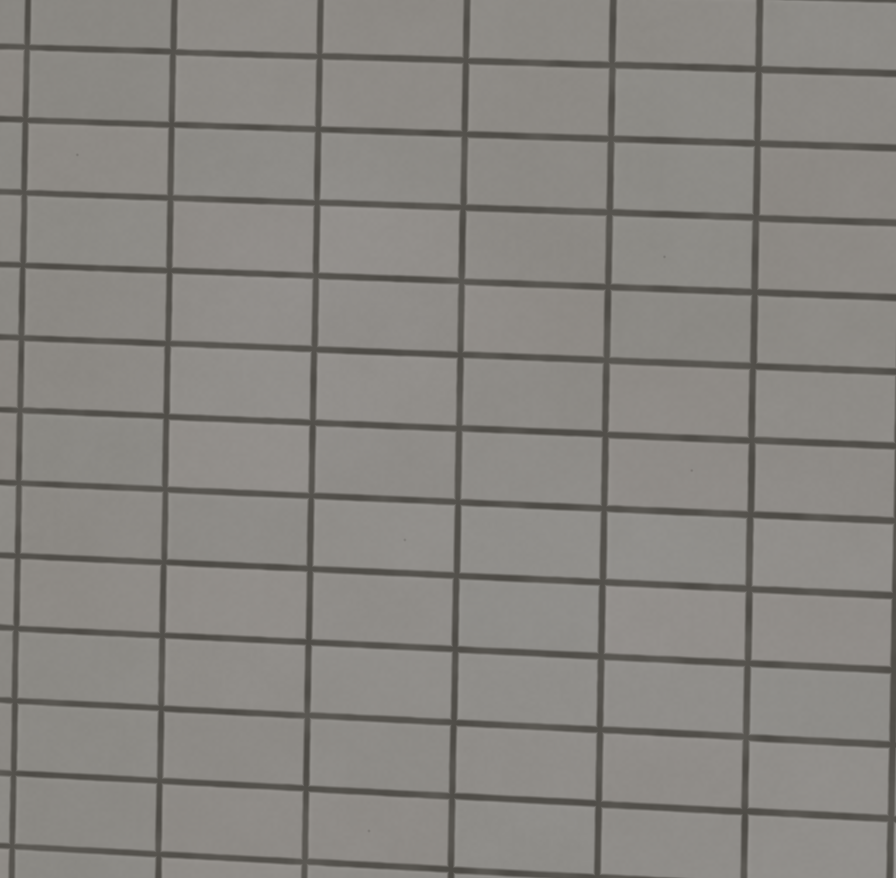
Write a Shadertoy shader that draws this texture.

```glsl
const vec3 TILE_WARM = vec3(0.548, 0.537, 0.518);
const vec3 TILE_COOL = vec3(0.580, 0.570, 0.558);
const vec3 GROUT_DARK = vec3(0.300, 0.290, 0.270);
const vec3 GROUT_LIGHT = vec3(0.355, 0.345, 0.325);

// Lengths are fractions of the canvas width, measured from the top left.
const vec2 FIRST_SEAM = vec2(0.0312, 0.0521);
const vec2 TILE_PITCH = vec2(0.1634, 0.08105);
const float COLUMN_LEAN = 0.0186;
const float ROW_SLOPE = 0.030;
const float ROW_SPREAD = 0.00217;
const vec2 SEAM_WIDTH = vec2(0.0072, 0.0072);
const float SEAM_GROWTH = 0.0012;
const float SEAM_SOFTNESS = 0.0014;
const float SEAM_WANDER = 0.0009;
const float RIM_WIDTH = 0.0035;
const float RIM_LIGHT = 0.022;
const float TILE_VARIATION = 0.012;
const float GRAIN = 0.014;
const float SPECK_CHANCE = 0.06;
const float SPECK_RADIUS = 0.0025;

float hash(vec2 p) {
    return fract(sin(dot(p, vec2(127.1, 311.7))) * 43758.5453);
}

float noise(vec2 p) {
    vec2 i = floor(p), f = fract(p);
    f = f * f * (3.0 - 2.0 * f);
    return mix(mix(hash(i), hash(i + vec2(1, 0)), f.x),
               mix(hash(i + vec2(0, 1)), hash(i + vec2(1, 1)), f.x), f.y);
}

// Skewed grid whose row pitch widens slightly to the right
vec2 gridCoord(vec2 p) {
    float column = (p.x - FIRST_SEAM.x + COLUMN_LEAN * p.y) / TILE_PITCH.x;
    float row = (p.y - FIRST_SEAM.y - ROW_SLOPE * p.x) / (TILE_PITCH.y + ROW_SPREAD * p.x);
    return vec2(column, row);
}

// Signed distance to the nearest seam on each axis, shifted a little per segment
vec2 seamOffset(vec2 grid) {
    vec2 line = round(grid), tile = floor(grid);
    vec2 wander = vec2(hash(vec2(line.x, tile.y) + 17.0),
                       hash(vec2(tile.x, line.y) + 53.0)) - 0.5;
    return (grid - line) * TILE_PITCH + wander * SEAM_WANDER;
}

vec3 tileColor(vec2 p, vec2 grid, vec2 offset) {
    vec2 tile = floor(grid);
    float tone = 0.35 + 0.9 * (noise(p * 3.0 + 4.0) - 0.5)
               + 0.25 * (noise(p * 22.0) - 0.5);
    vec3 color = mix(TILE_WARM, TILE_COOL, clamp(tone, 0.0, 1.0));
    color += (hash(tile + 9.0) - 0.5) * TILE_VARIATION;
    color.r += (hash(tile + 31.0) - 0.5) * TILE_VARIATION * 0.6;

    // Light caught on the left and upper rims
    vec2 inside = max(offset - 0.5 * SEAM_WIDTH, 0.0) / RIM_WIDTH;
    vec2 rim = exp(-inside * inside) * step(0.0, offset);
    color += RIM_LIGHT * max(rim.x, rim.y);

    // Rare dark specks
    vec2 center = 0.2 + 0.6 * vec2(hash(tile + 71.0), hash(tile + 83.0));
    float speck = length((fract(grid) - center) * TILE_PITCH);
    float present = step(hash(tile + 97.0), SPECK_CHANCE);
    return color - 0.08 * present * (1.0 - smoothstep(0.0, SPECK_RADIUS, speck));
}

void mainImage(out vec4 fragColor, in vec2 fragCoord) {
    vec2 p = vec2(fragCoord.x, iResolution.y - fragCoord.y) / iResolution.x;
    vec2 grid = gridCoord(p);
    vec2 offset = seamOffset(grid);

    // Seam coverage with uneven edges
    float ragged = (noise(p * 90.0) - 0.5) * 0.0010;
    vec2 halfWidth = 0.5 * (SEAM_WIDTH + SEAM_GROWTH * (p.x - 0.5) + ragged);
    float soft = SEAM_SOFTNESS + 0.5 / iResolution.x;
    vec2 cover = 1.0 - smoothstep(halfWidth - soft, halfWidth + soft, abs(offset));
    float seam = max(cover.x, cover.y);

    vec3 grout = mix(GROUT_DARK, GROUT_LIGHT, noise(p * 35.0 + 8.0));
    vec3 color = mix(tileColor(p, grid, offset), grout, seam);

    // Fine surface grain
    color += GRAIN * (0.6 * noise(p * 260.0) + 0.4 * noise(p * 110.0) - 0.5);
    fragColor = vec4(color, 1.0);
}
```
